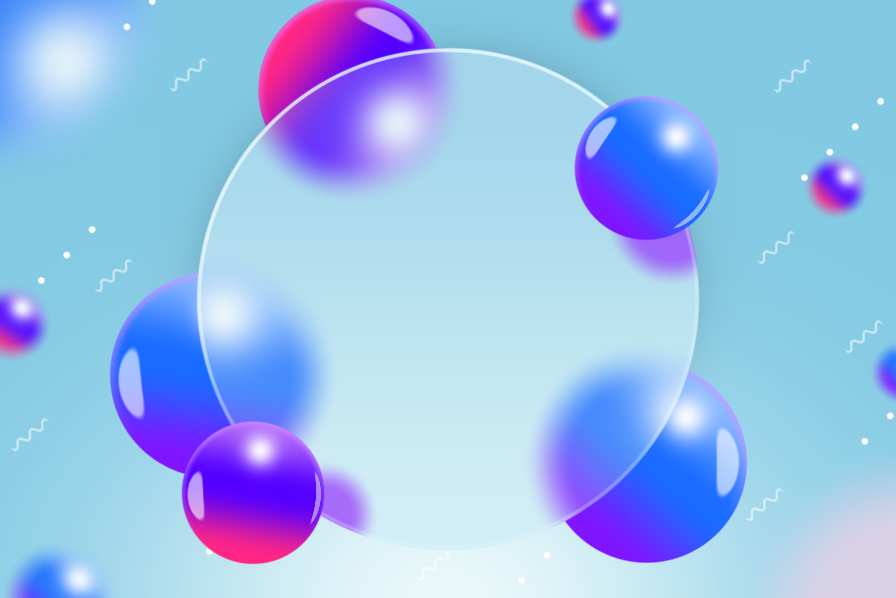
This background is drawn by a Shadertoy shader. Its source:

```glsl
const vec3 SKY = vec3(0.51, 0.79, 0.89);
const vec3 SKY_GLOW = vec3(0.91, 0.97, 0.98);
const vec3 GLASS_TOP = vec3(0.64, 0.84, 0.92);
const vec3 GLASS_BOTTOM = vec3(0.82, 0.93, 0.96);
const vec3 VIOLET = vec3(0.50, 0.08, 1.0);
const vec3 BLUE = vec3(0.10, 0.42, 1.0);
const vec3 PALE_BLUE = vec3(0.53, 0.72, 1.0);
const vec3 PINK = vec3(1.0, 0.15, 0.52);
const vec3 INDIGO = vec3(0.33, 0.0, 1.0);
const vec3 LILAC = vec3(0.70, 0.42, 0.97);
const vec3 BLUSH = vec3(0.88, 0.82, 0.91);
const vec2 GLASS_CENTRE = vec2(0.75, 0.5);
const float GLASS_RADIUS = 0.42;
const float FROST_BLUR = 0.26;
const float DOT_STEP = 0.0425;
const float DOT_RADIUS = 0.0055;
const float WAVE_HEIGHT = 0.0055;
const float WAVE_FREQUENCY = 240.0;

// Angles: "light" points to the highlight, "gloss" to the reflection
struct Ball { vec2 centre; float radius; float light; float gloss; float warm; };

const int BACK_COUNT = 3;
const Ball SOLID[5] = Ball[5](
    Ball(vec2(0.590, 0.850), 0.157, -0.64, 1.10, 1.0),
    Ball(vec2(0.357, 0.373), 0.172, 1.40, 3.25, 0.0),
    Ball(vec2(1.082, 0.227), 0.168, 0.85, 0.00, 0.0),
    Ball(vec2(1.082, 0.719), 0.120, 0.80, 2.55, 0.0),
    Ball(vec2(0.424, 0.176), 0.119, 1.40, 3.20, 1.0));
const Ball FAR[6] = Ball[6](
    Ball(vec2(0.000, 0.990), 0.240, -0.70, 0.0, 0.0),
    Ball(vec2(0.103, 0.000), 0.074, 0.80, 0.0, 0.0),
    Ball(vec2(1.000, 0.973), 0.037, 0.60, 0.0, 1.0),
    Ball(vec2(1.400, 0.688), 0.042, 0.80, 0.0, 1.0),
    Ball(vec2(0.022, 0.460), 0.050, 1.00, 0.0, 1.0),
    Ball(vec2(1.512, 0.378), 0.042, 0.80, 0.0, 0.0));
const vec3 FROSTED_SPOTS[2] = vec3[2](vec3(1.125, 0.632, 0.088), vec3(0.545, 0.140, 0.066));
const vec2 WAVES[8] = vec2[8](
    vec2(0.316, 0.875), vec2(0.191, 0.539), vec2(0.051, 0.273), vec2(1.326, 0.873),
    vec2(1.299, 0.586), vec2(1.445, 0.437), vec2(1.279, 0.156), vec2(0.729, 0.057));
const vec3 DOT_RUNS[6] = vec3[6]( // start, count
    vec3(0.070, 0.531, 3.0), vec3(1.346, 0.703, 4.0), vec3(0.213, 0.955, 2.0),
    vec3(1.447, 0.262, 2.0), vec3(0.873, 0.029, 2.0), vec3(0.351, 0.078, 1.0));

float cover(float d, float soft) { return 1.0 - smoothstep(-soft, soft, d); }
vec2 heading(float angle) { return vec2(cos(angle), sin(angle)); }

vec3 shade(Ball b, vec2 q, float spread) {
    float t = 0.5 + 0.5 * dot(q, heading(b.light));
    vec3 low = mix(VIOLET, PINK, b.warm);
    vec3 middle = mix(BLUE, INDIGO, b.warm);
    vec3 high = mix(PALE_BLUE, LILAC, b.warm);
    vec3 c = mix(low, middle, smoothstep(0.05, 0.52, t));
    c = mix(c, high, smoothstep(0.55, 1.0, t));
    vec2 h = q - 0.6 * heading(b.light);
    return mix(c, vec3(1.0), 0.95 * exp(-dot(h, h) / spread));
}

// Reflection patch bent along the rim
float arc(vec2 q, float angle, float r, vec2 size) {
    vec2 dir = heading(angle);
    float turn = atan(dir.x * q.y - dir.y * q.x, dot(q, dir));
    return cover(length(vec2(length(q) - r, turn) / size) - 1.0, 0.12);
}

void drawBall(inout vec3 col, vec2 p, Ball b, float px) {
    vec2 q = (p - b.centre) / b.radius;
    float r = length(q);
    vec3 c = shade(b, q, 0.05);
    c = mix(c, LILAC + 0.15, 0.5 * smoothstep(0.9, 1.0, r) * smoothstep(-0.8, 0.5, q.y));
    c = mix(c, vec3(1.0), 0.6 * arc(q, b.gloss, 0.81, vec2(0.11, 0.42)));
    c = mix(c, vec3(1.0), 0.5 * arc(q, b.gloss + 3.0, 0.92, vec2(0.035, 0.4)));
    col = mix(col, c, cover(r - 1.0, px / b.radius));
}

void drawSoftBall(inout vec3 col, vec2 p, Ball b, float blur, float opacity) {
    vec2 q = (p - b.centre) / b.radius;
    col = mix(col, shade(b, q, 0.16), opacity * cover(length(q) - 0.98, blur));
}

void mainImage(out vec4 fragColor, in vec2 fragCoord) {
    vec2 p = (fragCoord - 0.5 * iResolution.xy) / iResolution.y + GLASS_CENTRE;
    float px = 1.0 / iResolution.y;

    // Backdrop and distant balls
    vec2 g = (p - vec2(0.75, 0.0)) / vec2(0.8, 0.55);
    vec3 col = mix(SKY, SKY_GLOW, exp(-2.2 * dot(g, g)));
    drawSoftBall(col, p, FAR[0], 0.3, 0.8);
    for (int i = 1; i < 6; i++) drawSoftBall(col, p, FAR[i], 0.38, 0.9);
    col = mix(col, BLUSH, 0.9 * cover(length(p - vec2(1.54, -0.05)) - 0.24, 0.08));

    // Diagonal squiggles and dots
    for (int i = 0; i < 8; i++) {
        vec2 d = p - WAVES[i], dir = heading(0.66);
        vec2 w = vec2(dot(d, dir), dot(d, vec2(-dir.y, dir.x)));
        float slope = WAVE_HEIGHT * WAVE_FREQUENCY * cos(WAVE_FREQUENCY * w.x);
        float line = abs(w.y - WAVE_HEIGHT * sin(WAVE_FREQUENCY * w.x)) / sqrt(1.0 + slope * slope);
        col = mix(col, vec3(1.0), 0.55 * cover(max(line - 0.002, abs(w.x) - 0.038), px));
    }
    for (int i = 0; i < 6; i++) {
        vec2 d = p - DOT_RUNS[i].xy;
        float k = clamp(round((d.x + d.y) / (2.0 * DOT_STEP)), 0.0, DOT_RUNS[i].z - 1.0);
        col = mix(col, vec3(1.0), cover(length(d - k * DOT_STEP) - DOT_RADIUS, px));
    }

    // Balls behind the glass, then its shadow
    vec2 v = p - GLASS_CENTRE;
    float edge = length(v) - GLASS_RADIUS;
    col *= 1.0 - 0.09 * exp(-max(edge, 0.0) / 0.03) * smoothstep(-0.35, 0.1, v.y);
    for (int i = 0; i < BACK_COUNT; i++) drawBall(col, p, SOLID[i], px);

    // Frosted glass with a lit rim
    vec3 pane = mix(GLASS_BOTTOM, GLASS_TOP, smoothstep(0.08, 0.88, p.y));
    vec3 glass = pane;
    for (int i = 0; i < BACK_COUNT; i++) drawSoftBall(glass, p, SOLID[i], FROST_BLUR, 0.85);
    for (int i = 0; i < 2; i++) {
        vec3 s = FROSTED_SPOTS[i];
        glass = mix(glass, mix(VIOLET, LILAC, 0.5), 0.85 * cover(length(p - s.xy) - s.z, 0.025));
    }
    glass = mix(glass, pane, 0.12);
    float rim = cover(abs(edge + 0.004) - 0.003, px);
    glass = mix(glass, vec3(0.92, 0.98, 1.0), rim * mix(0.25, 0.8, smoothstep(-0.2, 0.35, v.y - 0.4 * v.x)));
    col = mix(col, glass, cover(edge, px));

    // Balls in front of the glass
    for (int i = BACK_COUNT; i < 5; i++) drawBall(col, p, SOLID[i], px);
    fragColor = vec4(clamp(col, 0.0, 1.0), 1.0);
}
```
